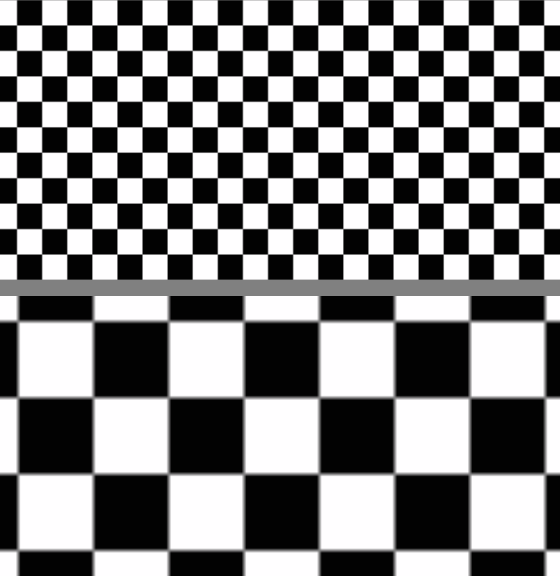
Top, the full canvas; bottom, a detail of the centre.
Reproduce this pattern procedurally as a WebGL 2 fragment shader.

```glsl
#version 300 es
precision highp float;
// Checkerboard of black and white cells, eleven rows high, slightly narrower than tall.
// Each axis gives a signed distance to its nearest cell edge; the product of
// the two softened signs decides the colour of the cell.

#define ROWS 11.0          // cells down the canvas
#define COLUMNS 22.31      // cells across the canvas
#define FIRST_EDGE 0.0304  // first vertical edge, as a share of the width
#define EDGE_SOFTNESS 0.0029 // half width of the edge blend, in canvas heights
#define BLACK vec3(0.006)
#define WHITE vec3(1.0, 0.995, 1.0)

uniform vec2 u_resolution;
out vec4 fragColor;

// Signed distance to the nearest edge, in cells: positive in even cells.
vec2 alternatingDistance(vec2 cell) {
    return abs(mod(cell - 0.5, 2.0) - 1.0) - 0.5;
}

void main() {
    vec2 uv = gl_FragCoord.xy / u_resolution;
    vec2 cellCount = vec2(COLUMNS, ROWS);
    vec2 cell = (uv - vec2(FIRST_EDGE, 0.0)) * cellCount;

    // Convert the distance from cells to canvas heights.
    vec2 cellSize = vec2(u_resolution.x / u_resolution.y, 1.0) / cellCount;
    vec2 edgeDistance = alternatingDistance(cell) * cellSize;

    // Soft signs, never sharper than about one pixel.
    float halfWidth = max(EDGE_SOFTNESS, 0.5 / u_resolution.y);
    vec2 parity = clamp(edgeDistance / halfWidth, -1.0, 1.0);

    // Equal signs make a black cell, opposite signs a white one.
    float blackness = 0.5 + 0.5 * parity.x * parity.y;
    fragColor = vec4(mix(WHITE, BLACK, blackness), 1.0);
}
```
